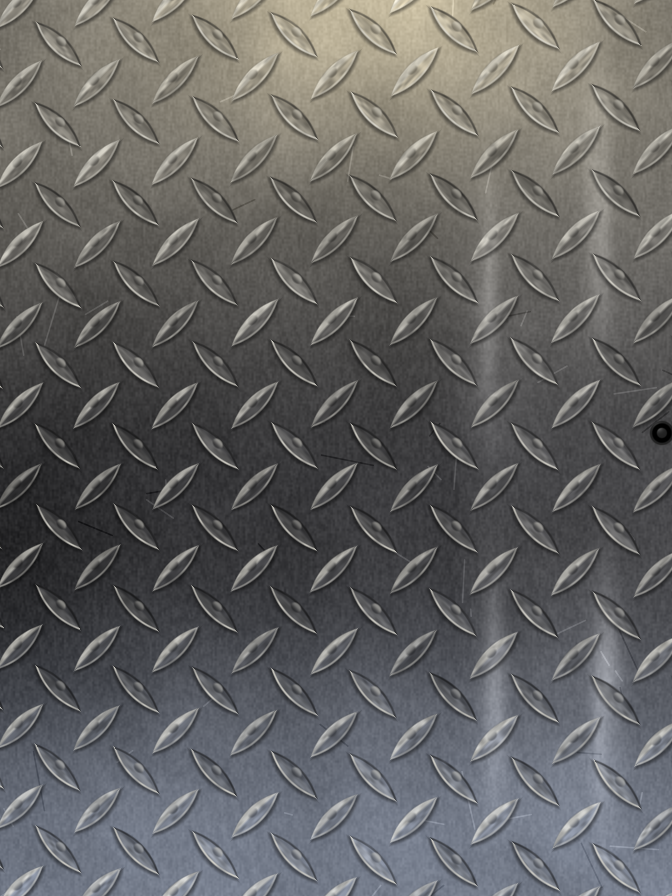
Give the GLSL for this texture, as a Shadertoy shader.

```glsl
// Worn steel tread plate: two interleaved lattices of raised lens-shaped lugs under uneven light.

const vec3 DARK = vec3(0.225, 0.225, 0.235);
const vec3 WARM = vec3(0.47, 0.455, 0.42);
const vec3 COOL = vec3(0.47, 0.50, 0.56);
const vec3 GLOW = vec3(0.34, 0.31, 0.23);
const vec3 SHINE = vec3(0.86, 0.85, 0.81);
const vec2 PITCH = vec2(0.118, 0.122);
const vec2 LUG = vec2(0.049, 0.0125); // half length, half width

float hash(vec2 p) {
    return fract(sin(dot(p, vec2(127.1, 311.7))) * 43758.5);
}

float noise(vec2 p) {
    vec2 i = floor(p), f = fract(p);
    f = f * f * (3.0 - 2.0 * f);
    return mix(mix(hash(i), hash(i + vec2(1, 0)), f.x),
               mix(hash(i + vec2(0, 1)), hash(i + vec2(1, 1)), f.x), f.y);
}

float fbm(vec2 p) {
    float sum = 0.0, amp = 0.5;
    for (int i = 0; i < 4; i++) {
        sum += amp * noise(p);
        p = p * 2.03 + 7.1;
        amp *= 0.5;
    }
    return sum;
}

float blob(vec2 p, vec2 center, vec2 size) {
    vec2 d = (p - center) / size;
    return exp(-dot(d, d));
}

float segment(vec2 p, vec2 a, vec2 dir, float len) {
    vec2 q = p - a;
    return length(q - dir * clamp(dot(q, dir), 0.0, len));
}

// Broad reflections across the flat plate
vec3 plateLight(vec2 p) {
    float v = p.y / 1.333;
    vec3 col = mix(DARK, WARM, smoothstep(0.42, 0.95, v));
    col = mix(col, COOL, 1.0 - smoothstep(0.0, 0.42, v));
    col += GLOW * blob(p, vec2(0.56, 1.36), vec2(0.32, 0.22));
    col *= 1.0 - 0.35 * blob(p, vec2(0.0, 0.52), vec2(0.28, 0.25));
    col += 0.06 * smoothstep(0.66, 0.72, p.x) * blob(p, vec2(0.85, 0.6), vec2(0.6, 0.4));
    float smear = 0.4 + 0.9 * noise(p * vec2(45.0, 9.0));
    col += 0.22 * smear * blob(p, vec2(0.89, 1.03), vec2(0.018, 0.17));
    col += 0.14 * smear * blob(p, vec2(0.725, 0.88), vec2(0.016, 0.16));
    col += 0.17 * smear * blob(p, vec2(0.735, 0.32), vec2(0.017, 0.16));
    col += 0.19 * smear * blob(p, vec2(0.90, 0.31), vec2(0.022, 0.17));
    return col;
}

// Stains, fine grain and scattered scratches
vec3 wear(vec3 col, vec2 p, float px) {
    col *= 0.83 + 0.36 * fbm(p * 7.0);
    col += 0.05 * (noise(p * vec2(330.0, 110.0)) - 0.5);
    col += 0.05 * (noise(p * 290.0) - 0.5);
    for (int i = 0; i < 60; i++) {
        float k = float(i);
        vec2 start = vec2(hash(vec2(k, 1.3)), 1.333 * hash(vec2(k, 2.7)));
        float angle = 6.283 * hash(vec2(k, 4.1));
        float len = 0.01 + 0.09 * pow(hash(vec2(k, 5.9)), 2.0);
        float d = segment(p, start, vec2(cos(angle), sin(angle)), len);
        float tone = hash(vec2(k, 8.3)) > 0.3 ? 0.10 : -0.09;
        col += tone * (1.0 - smoothstep(0.0003, 0.0006 + px, d));
    }
    return col;
}

// One lug; q is local position, lean is +1 for rising and -1 for falling
vec3 addLug(vec3 col, vec3 light, vec2 q, float lean, vec2 id, float px) {
    float r = hash(id + lean * 17.3);
    vec2 a = vec2(q.x + lean * q.y, q.y - lean * q.x) * 0.7071;
    float taper = 1.0 - pow(a.x / LUG.x, 2.0);
    float d = abs(a.y) - LUG.y * taper;

    // Contact shadow below the lug
    float shade = abs(a.y + 0.003) - (LUG.y + 0.001) * taper;
    col *= 1.0 - 0.42 * (1.0 - smoothstep(-0.003, 0.005, shade));

    // Two facets split by the long ridge
    float rising = step(0.0, lean);
    vec3 bright = mix(light, SHINE, 0.45 + 0.25 * r);
    vec3 dim = light * (0.72 + 0.3 * r) + 0.05;
    vec3 upper = mix(dim * 0.95, bright, rising);
    vec3 lower = mix(mix(dim, bright, 0.22), dim, rising);
    float ridge = a.y - 0.0025 * taper;
    vec3 face = mix(lower, upper, smoothstep(-px - 0.0008, px + 0.0008, ridge));
    face *= 0.82 + 0.36 * noise(a * vec2(90.0, 260.0) + id * 9.7);

    // Polished lower rim and dark upper rim
    float rim = smoothstep(-0.0042, -0.0015, d);
    float glint = rim * step(a.y, 0.0) * (0.5 + 0.5 * noise(a.xx * 70.0 + id * 5.3));
    face = mix(face, SHINE, glint * mix(0.9, 0.55, rising));
    face *= 1.0 - 0.4 * rim * step(0.0, a.y) * (1.0 - rising);

    // Small knob on the upper flank
    float knob = length((a - vec2(0.0, 0.005)) * vec2(0.75, 1.0)) - 0.0055;
    vec3 knobCol = mix(dim * 0.65, bright, smoothstep(0.0, 0.009, a.y));
    face = mix(face, knobCol, 0.8 * (1.0 - smoothstep(-0.001, px + 0.001, knob)));

    return mix(col, face, 1.0 - smoothstep(-px, px, d));
}

void mainImage(out vec4 fragColor, in vec2 fragCoord) {
    vec2 p = fragCoord / iResolution.x;
    float px = 1.0 / iResolution.x;
    vec3 light = plateLight(p);
    vec3 col = wear(light, p, px);

    // Lattice coordinates with a slight perspective spread to the right
    float t = (p.x - 0.0868) / 0.1155;
    vec2 grid = vec2(t - 0.00376 * t * t, (p.y - 0.67) / (0.1192 + 0.0072 * p.x));
    for (int i = 0; i < 2; i++) {
        vec2 g = grid - 0.5 * float(i);
        vec2 id = floor(g + 0.5);
        vec2 jitter = 0.0025 * (vec2(hash(id + 3.1), hash(id + 6.7)) - 0.5);
        col = addLug(col, light, (g - id) * PITCH + jitter, float(2 * i - 1), id, px);
    }

    // Bolt head at the right edge
    vec2 b = p - vec2(0.985, 0.689);
    float bolt = length(b);
    vec3 head = vec3(0.13) + 0.25 * blob(b, vec2(-0.005, 0.008), vec2(0.006));
    head *= smoothstep(0.002, 0.005, abs(bolt - 0.011));
    col = mix(col, head, 1.0 - smoothstep(0.018 - px, 0.018 + px, bolt));

    fragColor = vec4(clamp(col, 0.0, 1.0), 1.0);
}
```
